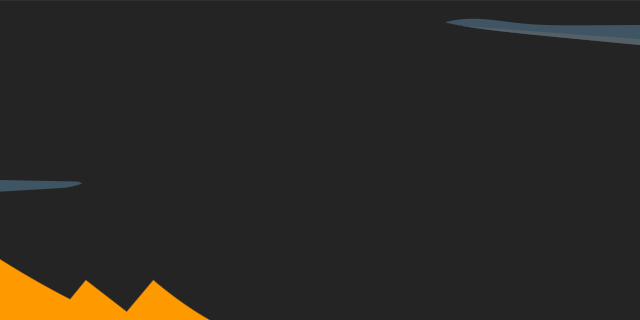
This background is drawn by a Shadertoy shader. Its source:

```glsl
// Antialiased coverage of a signed field, positive inside
float cover(float field) {
    return clamp(0.5 + field / max(fwidth(field), 1e-5), 0.0, 1.0);
}

// Height of the jagged ridge along the bottom left
float ridgeHeight(float x) {
    float slopeX = min(x, 1.0);
    float slope = 0.19 - 0.63 * slopeX + 0.27 * slopeX * slopeX;
    float smallPeak = min(0.065 + 1.22 * (x - 0.219), 0.125 - 0.773 * (x - 0.268));
    float t = min(x - 0.479, 0.4);
    float largePeak = min(0.026 + 1.19 * (x - 0.396), 0.125 - 0.85 * t + 0.8 * t * t);
    return max(slope, max(smallPeak, largePeak));
}

// Thin blade entering from the left edge
float leftBlade(vec2 p) {
    float curl = max(p.x - 0.19, 0.0);
    float top = 0.4375 - 0.02 * p.x - 0.006 * smoothstep(0.24, 0.262, p.x);
    float bottom = 0.401 + 0.06 * p.x + 2.3 * curl * curl;
    return cover(top - p.y) * cover(p.y - bottom) * cover(0.258 - p.x);
}

// Curved blade at the upper right: x is its coverage, y its lower band
vec2 rightBlade(vec2 p) {
    float s = p.x - 1.391;
    float along = max(s, 0.0);
    float hump = (along - 0.085) / 0.14;
    float top = 0.9205 + 0.021 * exp(-hump * hump)
              - 0.005 * exp(-40.0 * along) + 0.006 * max(along - 0.38, 0.0);
    float bottom = 0.917 - 0.0945 * along + 0.013 * exp(-11.0 * along);
    float bandTop = 0.9224 - 0.0735 * along;
    float body = cover(top - p.y) * cover(p.y - bottom) * cover(s);
    return vec2(body, body * cover(bandTop - p.y));
}

void mainImage(out vec4 fragColor, in vec2 fragCoord) {
    vec2 p = fragCoord / iResolution.y;
    vec3 charcoal = vec3(0.141);
    vec3 slate = vec3(0.25, 0.335, 0.39);
    vec3 paleSlate = vec3(0.33, 0.375, 0.4);
    vec3 orange = vec3(1.0, 0.6, 0.0);

    // Dark ground with a faint line along the top
    vec3 color = mix(charcoal, vec3(0.2), cover(p.y - 0.9974));

    // Blades
    color = mix(color, slate, leftBlade(p));
    vec2 blade = rightBlade(p);
    color = mix(color, slate, blade.x);
    color = mix(color, paleSlate, blade.y);

    // Ridge
    color = mix(color, orange, cover(ridgeHeight(p.x) - p.y));
    fragColor = vec4(color, 1.0);
}
```
